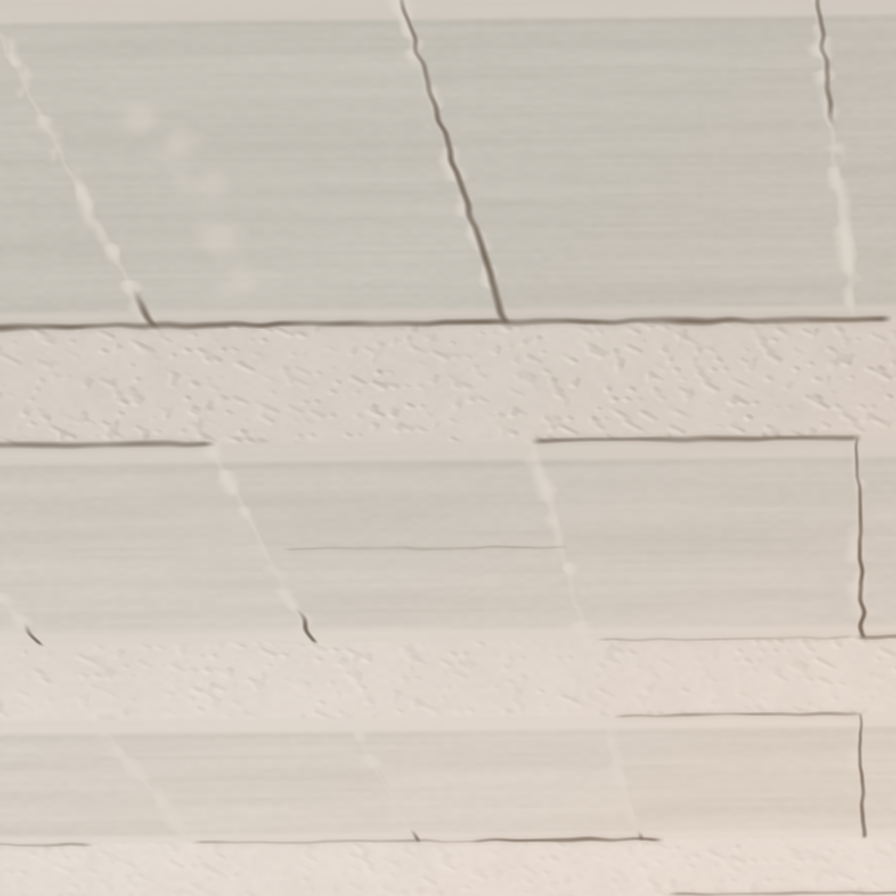
Give the GLSL for this texture, as a three.js fragment shader.

```glsl
// Three receding courses of pale grooved slabs, split by rough plaster bands.
// Each course is a tilted strip whose slanted joints are spaced by a loop;
// value noise adds grain, pits, chipped edges and uneven dark gaps.
varying vec2 vUv;

const vec3 PLASTER_HIGH = vec3(0.838, 0.804, 0.768);
const vec3 PLASTER_LOW = vec3(0.892, 0.860, 0.826);
const vec3 FACE_HIGH = vec3(0.772, 0.754, 0.716);
const vec3 FACE_LOW = vec3(0.846, 0.816, 0.778);
const vec3 CHIP = vec3(0.868, 0.840, 0.802);
const vec3 GAP = vec3(0.430, 0.380, 0.330);
const float TILT = 0.009;

float hash(vec2 p) {
  return fract(sin(dot(p, vec2(127.1, 311.7))) * 43758.5453);
}

float noise(vec2 p) {
  vec2 i = floor(p), f = fract(p);
  f = f * f * (3.0 - 2.0 * f);
  return mix(mix(hash(i), hash(i + vec2(1.0, 0.0)), f.x),
             mix(hash(i + vec2(0.0, 1.0)), hash(i + 1.0), f.x), f.y);
}

// Soft interval from a to b
float span(float x, float a, float b, float soft) {
  return smoothstep(a - soft, a + soft, x) * (1.0 - smoothstep(b - soft, b + soft, x));
}

// Rough plaster: small slanted pits with a lit rim, plus fine grain
vec3 plaster(vec2 p) {
  vec3 col = mix(PLASTER_LOW, PLASTER_HIGH, smoothstep(0.0, 0.6, p.y));
  vec2 q = vec2(p.x - p.y * 0.5, p.y + p.x * 0.5) * vec2(75.0, 150.0);
  float strength = mix(0.4, 1.0, smoothstep(0.1, 0.55, p.y));
  strength *= 0.4 + 0.6 * noise(p * 24.0);
  float pit = smoothstep(0.60, 1.0, noise(q));
  float rim = smoothstep(0.60, 1.0, noise(q + vec2(0.2, 0.8)));
  col += (rim * 0.045 - pit * 0.085) * strength;
  col += (noise(p * vec2(130.0, 170.0)) - 0.5) * 0.014;
  return col + (noise(p * 28.0) - 0.5) * 0.012;
}

// Horizontal dark gap, thin and fading in places, with a soft shadow
vec3 gapLine(vec3 col, vec2 p, float y, vec2 ends, float width, float dark) {
  float wobble = (noise(vec2(p.x * 38.0, y * 90.0)) - 0.5) * 0.0025;
  float d = abs(p.y - y - wobble);
  float w = width * (0.55 + 0.7 * noise(vec2(p.x * 17.0, y * 50.0)));
  float line = 1.0 - smoothstep(0.0, w + 0.002, d);
  float shadow = 0.12 * (1.0 - smoothstep(0.0, w + 0.007, d));
  float fade = 0.55 + 0.45 * noise(vec2(p.x * 26.0, y * 31.0));
  float amount = max(line * fade, shadow) * dark;
  return mix(col, GAP, amount * span(p.x, ends.x, ends.y, 0.008));
}

// One joint: chipped pale edge, dark below start (or above -start if negative)
vec3 joint(vec3 col, vec2 p, float x, float t, float start, float width) {
  float d = p.x - x - (noise(vec2(p.y * 65.0, x * 0.1)) - 0.5) * 0.005;
  float dark = start < 0.0 ? 1.0 - smoothstep(-start - 0.05, -start + 0.05, t)
                           : smoothstep(start - 0.05, start + 0.05, t);
  float chips = smoothstep(0.35, 0.85, noise(p * vec2(55.0, 75.0)));
  float pale = 1.0 - smoothstep(0.0, 0.005 + 0.013 * chips, abs(d + 0.003));
  col = mix(col, CHIP, pale * (0.35 + 0.55 * chips));
  float w = width * (0.5 + 0.6 * t);
  float crack = 1.0 - smoothstep(0.0, w + 0.002, abs(d));
  float fade = 0.65 + 0.35 * noise(vec2(p.y * 48.0, 3.0));
  return mix(col, GAP, crack * dark * fade * (0.7 + 0.3 * t));
}

// One course: edges = (top, bottom), first and pitch = joint x at top and bottom
vec3 course(vec3 col, vec2 p, vec2 edges, vec2 first, vec2 pitch, vec4 starts,
            float lip, float width) {
  float t = (edges.x - p.y) / (edges.x - edges.y);
  float inside = span(p.y, edges.y, edges.x, 0.003);
  float slab = floor((mix(first.x, first.y, t) - p.x) / mix(pitch.x, pitch.y, t));
  vec3 face = mix(FACE_LOW, FACE_HIGH, smoothstep(0.05, 0.75, p.y));
  face += (hash(vec2(slab, edges.x * 10.0)) - 0.5) * 0.012;

  // Long horizontal grooves and fine grain
  face += (noise(vec2(p.x * 2.5 + slab * 7.0, p.y * 55.0)) - 0.5) * 0.024;
  face += (noise(vec2(p.x * 7.0, p.y * 210.0)) - 0.5) * 0.017;
  face += (noise(p * vec2(110.0, 190.0)) - 0.5) * 0.013;

  // Lit upper and lower lips
  float shaded = span(p.y, edges.y + lip * 0.6, edges.x - lip, 0.004);
  vec3 lit = mix(PLASTER_LOW, PLASTER_HIGH, smoothstep(0.0, 0.7, p.y));
  face = mix(mix(face, lit, 0.7), face, shaded);
  face -= 0.018 * span(p.y, edges.x - lip - 0.007, edges.x - lip, 0.004);
  for (int k = 0; k < 4; k++) {
    vec2 ends = first - float(k) * pitch;
    face = joint(face, p, mix(ends.x, ends.y, t), t, starts[k], width);
  }
  return mix(col, face, inside);
}

void main() {
  vec2 p = vec2(vUv.x, vUv.y - TILT * vUv.x);
  vec3 col = plaster(p);

  // Courses, from near to far
  col = course(col, p, vec2(1.0, 0.635), vec2(0.911, 0.957), vec2(0.465, 0.393),
               vec4(-0.38, 0.0, 0.92, 2.0), 0.026, 0.0050);
  col = course(col, p, vec2(0.503, 0.280), vec2(0.957, 0.963), vec2(0.360, 0.306),
               vec4(0.0, 2.0, 0.87, 0.93), 0.022, 0.0026);
  col = course(col, p, vec2(0.195, 0.057), vec2(0.960, 0.965), vec2(0.283, 0.249),
               vec4(0.0, 0.97, 0.94, 2.0), 0.015, 0.0022);

  // Gaps along the course edges
  col = gapLine(col, p, 0.635, vec2(-0.1, 0.99), 0.0050, 0.92);
  col = gapLine(col, p, 0.503, vec2(-0.1, 0.235), 0.0040, 0.75);
  col = gapLine(col, p, 0.503, vec2(0.598, 0.957), 0.0036, 0.78);
  col = gapLine(col, p, 0.384, vec2(0.32, 0.63), 0.0015, 0.25);
  col = gapLine(col, p, 0.280, vec2(0.67, 0.95), 0.0015, 0.28);
  col = gapLine(col, p, 0.280, vec2(0.96, 1.1), 0.0025, 0.75);
  col = gapLine(col, p, 0.195, vec2(0.69, 0.96), 0.0018, 0.50);
  col = gapLine(col, p, 0.057, vec2(-0.1, 0.10), 0.0015, 0.40);
  col = gapLine(col, p, 0.057, vec2(0.22, 0.53), 0.0015, 0.35);
  col = gapLine(col, p, 0.057, vec2(0.53, 0.735), 0.0025, 0.75);
  col = gapLine(col, p, -0.005, vec2(0.75, 1.1), 0.0018, 0.45);

  // Pale plaster smears on the upper left slab
  for (int i = 0; i < 5; i++) {
    float n = float(i);
    vec2 c = vec2(0.15 + 0.03 * n, 0.86 - 0.044 * n) + 0.02 * hash(vec2(n, 4.0));
    float r = length((p - c) * vec2(0.8, 1.2)) + (noise(p * 45.0) - 0.5) * 0.022;
    col = mix(col, CHIP, 0.38 * (1.0 - smoothstep(0.0, 0.034, r)));
  }

  // Warm light toward the lower right
  float warm = smoothstep(0.7, 1.9, vUv.x + 1.0 - vUv.y);
  gl_FragColor = vec4(col + vec3(0.016, -0.003, -0.010) * warm, 1.0);
}
```
